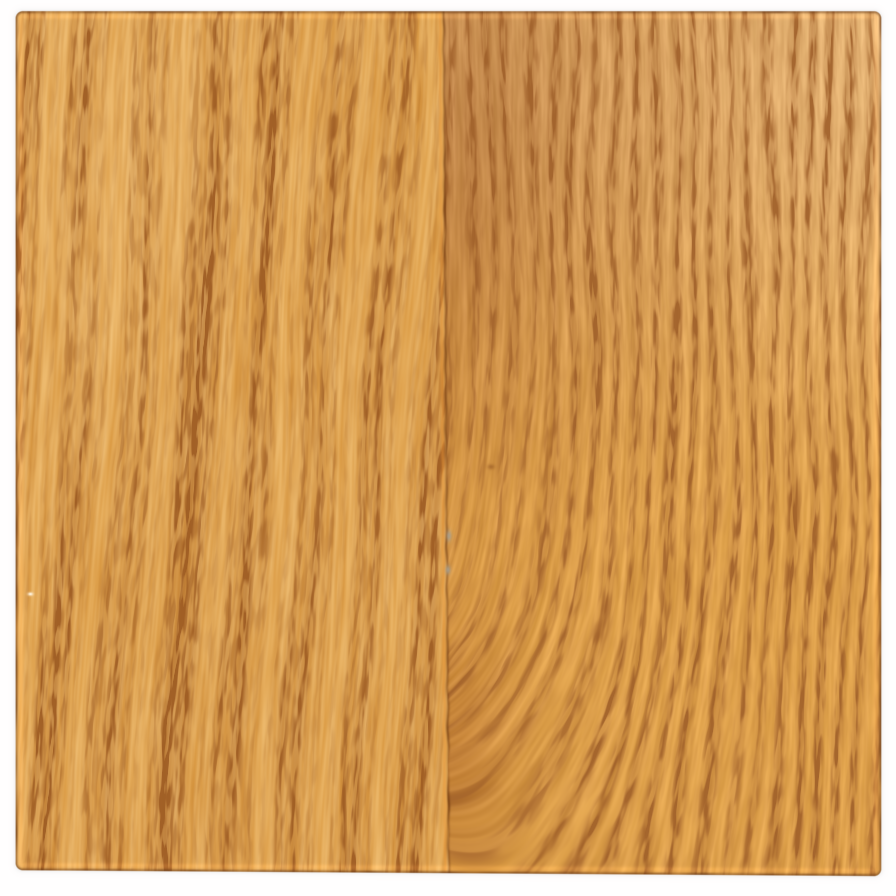
A Shadertoy shader for this texture:

```glsl
// A square oak board glued from two planks, lying on white.
// Each plank bends its own grain coordinate; growth rings, pores and fibres
// are stretched gradient noise and cosines read along that coordinate.

const float TAU = 6.2832;

vec2 gradientAt(vec2 cell) {
    float angle = TAU * fract(sin(dot(cell, vec2(127.1, 311.7))) * 43758.5);
    return vec2(cos(angle), sin(angle));
}

// Gradient noise, roughly -1 to 1
float noise(vec2 p) {
    vec2 i = floor(p), f = p - i;
    vec2 w = f * f * f * (f * (f * 6.0 - 15.0) + 10.0);
    vec2 e = vec2(0.0, 1.0);
    float low = mix(dot(gradientAt(i), f), dot(gradientAt(i + e.yx), f - e.yx), w.x);
    float high = mix(dot(gradientAt(i + e), f - e), dot(gradientAt(i + 1.0), f - 1.0), w.x);
    return 1.5 * mix(low, high, w.y);
}

float roundedBox(vec2 p, vec2 halfSize, float radius) {
    vec2 q = abs(p) - halfSize + radius;
    return length(max(q, 0.0)) + min(max(q.x, q.y), 0.0) - radius;
}

float spot(vec2 p, vec2 center, vec2 size) {
    vec2 q = (p - center) / size;
    return exp(-dot(q, q));
}

float ringLine(float phase, float sharpness) {
    return pow(0.5 + 0.5 * cos(TAU * phase), sharpness);
}

// Short dark vessels in two sizes
float pores(float u, float y) {
    float grain = noise(vec2(u * 170.0, y * 24.0)) + 0.8 * noise(vec2(u * 290.0, y * 40.0 + 5.0));
    return smoothstep(-0.45, 0.65, grain);
}

// Long pale fibres along the grain
float fibres(float u, float y) {
    return 0.55 * noise(vec2(u * 95.0, y * 4.0)) + 0.75 * noise(vec2(u * 260.0, y * 13.0 + 7.0));
}

// Broad, nearly straight bands leaning a little to the left as they fall
vec3 leftPlank(vec2 p) {
    float u = p.x - 0.06 * (p.y - 0.5) + 0.007 * noise(vec2(p.x * 7.0, p.y * 2.7));
    float strength = 0.75 + 0.45 * noise(vec2(u * 16.0, p.y * 2.3));
    float band = ringLine((u - 0.215) / 0.068 + 0.14 * noise(vec2(u * 14.0, p.y * 3.0)), 1.2);
    float fine = ringLine((u - 0.215) / 0.0175 + 0.5 * noise(vec2(u * 24.0, p.y * 3.0 + 4.0)), 1.2);
    float core = spot(vec2(u, p.y), vec2(0.216, 0.5), vec2(0.024, 0.9));
    float dark = strength * band * (0.4 + 0.55 * fine) + 0.16 * fine + 0.28 * core;
    dark *= 0.4 + 0.8 * pores(u, p.y);
    dark *= 1.0 - 0.45 * spot(p, vec2(0.17, 0.92), vec2(0.05, 0.25));

    vec3 wood = mix(vec3(0.86, 0.61, 0.27), vec3(0.93, 0.73, 0.43), 0.5 + 0.6 * fibres(u, p.y));
    wood += vec3(0.02, 0.035, 0.05) * spot(p, vec2(0.13, 0.88), vec2(0.16, 0.3));
    return mix(wood, vec3(0.61, 0.35, 0.13), clamp(dark, 0.0, 0.92));
}

// Close rings that sweep down toward the seam in the lower part
vec3 rightPlank(vec2 p) {
    float x = p.x - 0.5;
    float drop = pow(max(0.65 - p.y, 0.0), 3.0);
    float u = p.x + 1.5 * drop / (1.0 + 3.0 * drop) * exp(-5.5 * x);
    u += 0.006 * noise(p * vec2(8.0, 4.0)) + 0.015 * (p.y - 0.5) * x;

    float phase = u * 42.0 + 6.0 * x * x + 0.45 * noise(vec2(u * 22.0, p.y * 3.5));
    float strength = 0.82 + 0.3 * noise(vec2(u * 18.0, p.y * 4.0 + 9.0));
    float smoothPatch = spot(p, vec2(0.52, 0.4), vec2(0.1, 0.17));
    float dark = strength * ringLine(phase, 1.6) * (0.32 + 0.75 * pores(u, p.y));
    dark = dark * (1.0 - 0.5 * smoothPatch) + 0.1 * pores(u + 0.37, p.y);

    // Golden at the foot, paler at the upper right, brown by the seam
    vec3 wood = mix(vec3(0.89, 0.65, 0.31), vec3(0.87, 0.66, 0.40), smoothstep(0.35, 0.95, p.y));
    wood += vec3(0.05, 0.07, 0.08) * smoothstep(0.2, 0.5, x) * smoothstep(0.3, 1.0, p.y);
    wood += 0.06 * fibres(u, p.y);
    wood -= vec3(0.09, 0.11, 0.09) * spot(p, vec2(0.5, 0.78), vec2(0.14, 0.32));
    wood -= vec3(0.10, 0.12, 0.08) * spot(p, vec2(0.5, 0.16), vec2(0.07, 0.14));
    wood = mix(wood, vec3(0.62, 0.37, 0.16), clamp(dark, 0.0, 0.9));
    return mix(wood, vec3(0.55, 0.31, 0.12), 0.5 * spot(p, vec2(0.548, 0.479), vec2(0.004, 0.003)));
}

void mainImage(out vec4 fragColor, in vec2 fragCoord) {
    vec2 p = fragCoord / iResolution.xy;
    float pixel = 1.0 / min(iResolution.x, iResolution.y);

    // Planks and the glue seam between them
    float seam = p.x - mix(0.501, 0.495, p.y) - 0.001 * noise(vec2(3.0, p.y * 45.0));
    vec3 color = mix(leftPlank(p), rightPlank(p), smoothstep(-pixel, pixel, seam));
    float wear = 0.45 + 0.4 * noise(vec2(8.0, p.y * 24.0));
    color = mix(color, vec3(0.45, 0.24, 0.07), wear * exp(-pow(seam / 0.0018, 2.0)));
    color = mix(color, vec3(0.93, 0.60, 0.22), 0.4 * exp(-pow((seam + 0.004) / 0.002, 2.0)));

    // Chips along the seam and at the left rim
    float chips = spot(p, vec2(0.501, 0.402), vec2(0.003, 0.006))
                + spot(p, vec2(0.5, 0.364), vec2(0.003, 0.005));
    color = mix(color, vec3(0.65, 0.62, 0.56), min(0.85 * chips, 1.0));
    color = mix(color, vec3(1.0, 0.95, 0.86), spot(p, vec2(0.034, 0.337), vec2(0.003, 0.002)));

    // Rounded rim: a faint bevel inside a thin dark edge
    vec2 q = p - vec2(0.5005, 0.5065);
    q.y += 0.007 * q.x * (1.0 - p.y);
    float edge = roundedBox(q, vec2(0.483, 0.481), 0.008);
    color += vec3(0.07, 0.05, 0.03) * exp(-pow((edge + 0.006) / 0.003, 2.0));
    float rim = smoothstep(-0.004, 0.0, edge) * (0.55 + 0.3 * noise(p * 35.0));
    color = mix(color, vec3(0.40, 0.22, 0.09), rim);

    // White ground with a faint contact shadow
    vec3 ground = vec3(1.0, 0.995, 0.995) - 0.07 * exp(-max(edge, 0.0) / 0.002);
    color = mix(color, ground, smoothstep(-pixel, pixel, edge));
    fragColor = vec4(clamp(color, 0.0, 1.0), 1.0);
}
```
